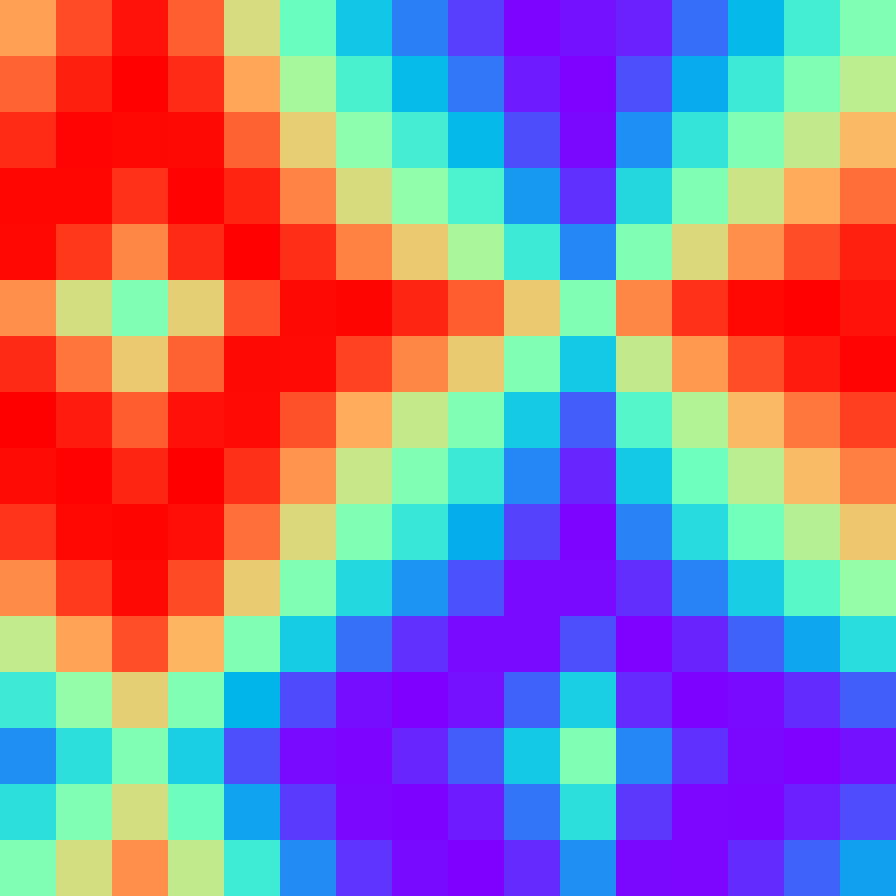
A WebGL 2 fragment shader for this background:

```glsl
#version 300 es
precision highp float;
// A 16 by 16 mosaic of rainbow tiles, coloured by the sine of a phase difference.

uniform vec2 u_resolution;
out vec4 fragColor;

const float PI = 3.14159265;
const float TILES = 16.0;         // tiles along each side
const float VALLEY = 2.0;         // tile index where the phase is zero
const float PEAK = 10.0;          // tile index where the phase is PI
const float LEFT_SLOPE = 0.335;   // phase per tile before the valley
const float FALL_SCALE = 0.70;    // phase drop one tile after the peak
const float FALL_POWER = 0.61;    // curve of that drop
const vec4 RIPPLE = vec4(0.097, 0.091, -0.054, -0.019); // harmonics of the rise
const float FINE_RIPPLE = -0.022; // sixth harmonic of the rise
const int SAMPLES = 2;            // edge smoothing samples per axis

// Phase along one axis: short fall, rippled rise, then a curved fall.
float axisPhase(float tile) {
  if (tile < VALLEY) return LEFT_SLOPE * (VALLEY - tile);
  if (tile > PEAK) return PI - FALL_SCALE * pow(tile - PEAK, FALL_POWER);
  float angle = PI * (tile - VALLEY) / (PEAK - VALLEY);
  return angle + dot(RIPPLE, sin(angle * vec4(1.0, 2.0, 3.0, 4.0)))
       + FINE_RIPPLE * sin(6.0 * angle);
}

// Violet, blue, cyan, green, orange and red for values from 0 to 1.
vec3 rainbow(float value) {
  vec3 color = vec3(abs(2.0 * value - 0.5), sin(PI * value), cos(0.5 * PI * value));
  return clamp(color, 0.0, 1.0);
}

vec3 mosaic(vec2 uv) {
  vec2 tile = clamp(floor(uv * TILES), 0.0, TILES - 1.0);
  float wave = sin(axisPhase(tile.y) - axisPhase(tile.x));
  return rainbow(0.5 + 0.5 * wave);
}

void main() {
  // Average samples inside the pixel to smooth the tile edges.
  vec3 color = vec3(0.0);
  for (int y = 0; y < SAMPLES; y++) {
    for (int x = 0; x < SAMPLES; x++) {
      vec2 offset = (vec2(x, y) + 0.5) / float(SAMPLES) - 0.5;
      color += mosaic((gl_FragCoord.xy + offset) / u_resolution);
    }
  }
  fragColor = vec4(color / float(SAMPLES * SAMPLES), 1.0);
}
```
